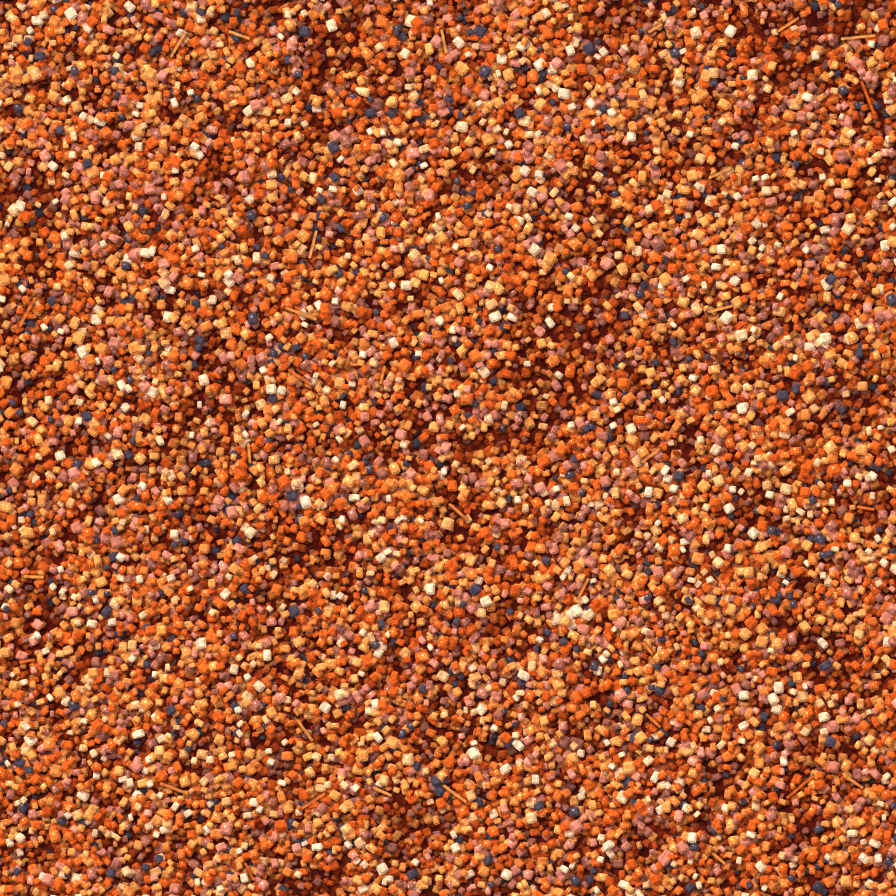
This texture is drawn by a three.js fragment shader. Its source:

```glsl
// Coarse orange-red sand: crystalline grains heaped over dark, shadowed gaps.
#define GRAINS 88.0      // grains across the canvas in the top layer
#define LAYERS 5
#define SHADOW 0.36      // strength of the shadow under each grain
#define CLUMPS 30.0      // clumps across the canvas
#define SPLINTERS 13.0   // splinter cells across the canvas
#define GRIT 250.0       // frequency of the fine surface texture
#define EDGE 0.0011      // soft edge width in canvas units
#define LIGHT vec2(-0.55, 0.83)

varying vec2 vUv;

const vec3 DARK   = vec3(0.29, 0.07, 0.05);
const vec3 DEEP   = vec3(0.57, 0.18, 0.08);
const vec3 ORANGE = vec3(0.86, 0.36, 0.13);
const vec3 AMBER  = vec3(0.96, 0.60, 0.31);
const vec3 CREAM  = vec3(0.96, 0.79, 0.64);
const vec3 PINK   = vec3(0.75, 0.44, 0.36);
const vec3 SLATE  = vec3(0.30, 0.26, 0.30);

vec3 hash3(vec2 p) {
  vec3 q = fract(p.xyx * vec3(0.1031, 0.1030, 0.0973));
  q += dot(q, q.yxz + 33.33);
  return fract((q.xxy + q.yzz) * q.zyx);
}

float noise(vec2 p) {
  vec2 i = floor(p), f = fract(p);
  f = f * f * (3.0 - 2.0 * f);
  return mix(mix(hash3(i).x, hash3(i + vec2(1.0, 0.0)).x, f.x),
             mix(hash3(i + vec2(0.0, 1.0)).x, hash3(i + 1.0).x, f.x), f.y);
}

mat2 rotation(float a) {
  float c = cos(a), s = sin(a);
  return mat2(c, s, -s, c);
}

// Density of the heap, drawn out along a gentle rising diagonal.
float clumping(vec2 uv) {
  vec2 p = rotation(-0.5) * uv * vec2(0.75, 1.2);
  return 0.65 * noise(p * CLUMPS + 7.0) + 0.35 * noise(p * CLUMPS * 2.1 + 41.0);
}

// Mineral colour: a ramp from deep red to cream, with pink and slate strays.
vec3 grainColor(vec3 rnd, float height) {
  float v = rnd.x * 0.75 + height * 0.3 - 0.04;
  vec3 c = mix(DEEP, ORANGE, smoothstep(0.0, 0.35, v));
  c = mix(c, AMBER, smoothstep(0.4, 0.78, v));
  c = mix(c, CREAM, smoothstep(0.8, 0.97, v));
  c = mix(c, PINK * (0.8 + 0.45 * rnd.x), step(rnd.y, 0.17));
  return mix(c, SLATE, step(0.96, rnd.y));
}

// Lays one grain with its shadow over the colour below; p is in cell units.
vec3 layGrain(vec3 below, vec2 p, vec3 shape, vec3 rnd, float height, float edge) {
  float radius = mix(0.34, 0.62, shape.x * shape.x);
  float shade = 1.0 - smoothstep(0.55, 1.4, length(p + LIGHT * 0.24) / radius);
  below *= 1.0 - SHADOW * shade * vec3(1.0, 1.25, 1.25);

  mat2 turn = rotation(shape.y * 6.2832);
  vec2 q = turn * p / (radius * vec2(1.0, mix(0.65, 1.0, shape.z)));
  vec2 a = abs(q);
  float m = mix(length(q), max(a.x, a.y), 0.6);

  // Flat top face with four bevels lit from one side.
  vec2 side = a.x > a.y ? vec2(sign(q.x), 0.0) : vec2(0.0, sign(q.y));
  float lit = dot(side, turn * LIGHT);
  float bevel = smoothstep(0.45, 0.65, m);
  vec3 c = grainColor(rnd, height) * mix(0.72, 1.08, height);
  c *= 1.06 + bevel * (0.24 * lit - 0.10);
  float glint = 1.0 - smoothstep(0.1, 0.34, length(p / radius - LIGHT * 0.4));
  c += vec3(0.32, 0.30, 0.27) * glint * step(0.62, rnd.z) * height;

  float soft = edge / radius;
  return mix(below, c, 1.0 - smoothstep(1.0 - soft, 1.0 + soft, m));
}

vec3 layLayer(vec3 col, vec2 uv, float index) {
  float height = index / float(LAYERS - 1);
  float cells = GRAINS * mix(1.2, 1.0, height);
  vec2 p = uv * cells + index * vec2(0.37, 0.61);
  vec2 home = floor(p);
  for (int j = -1; j <= 1; j++) {
    for (int i = -1; i <= 1; i++) {
      vec2 cell = home + vec2(float(i), float(j));
      vec3 place = hash3(cell + index * 131.0 + 11.0);
      vec3 shape = hash3(cell + index * 173.0 + 307.0);
      vec3 rnd = hash3(cell + index * 59.0 + 619.0);
      vec2 center = cell + place.xy;
      float heap = smoothstep(0.22, 0.68, clumping(center / cells));
      float keep = mix(0.92, 0.15 + 0.75 * heap, smoothstep(0.0, 0.5, height));
      if (place.z < keep) col = layGrain(col, p - center, shape, rnd, height, EDGE * cells);
    }
  }
  return col;
}

// Sparse thin slivers, mostly lying along the diagonals.
vec3 laySplinter(vec3 col, vec2 uv) {
  vec2 p = uv * SPLINTERS;
  vec3 rnd = hash3(floor(p) + 83.0), tint = hash3(floor(p) + 211.0);
  vec2 q = rotation(rnd.z * 3.1416) * (fract(p) - mix(vec2(0.35), vec2(0.65), rnd.xy));
  float reach = mix(0.09, 0.24, tint.y);
  float d = length(vec2(max(abs(q.x) - reach, 0.0), q.y)) - 0.022;
  float present = step(tint.x, 0.22), soft = EDGE * SPLINTERS;
  col *= 1.0 - 0.4 * present * (1.0 - smoothstep(0.0, 0.05, d));
  vec3 c = mix(ORANGE, AMBER, tint.z) * (1.0 + 6.0 * q.y);
  return mix(col, c, present * (1.0 - smoothstep(-soft, soft, d)));
}

void main() {
  vec3 col = mix(DARK * 0.8, DEEP, 0.6 * noise(vUv * GRAINS * 1.5));
  for (int k = 0; k < LAYERS; k++) col = layLayer(col, vUv, float(k));
  col = laySplinter(col, vUv);
  col *= 0.86 + 0.34 * noise(vUv * GRIT);
  gl_FragColor = vec4(clamp(col, 0.0, 1.0), 1.0);
}
```
